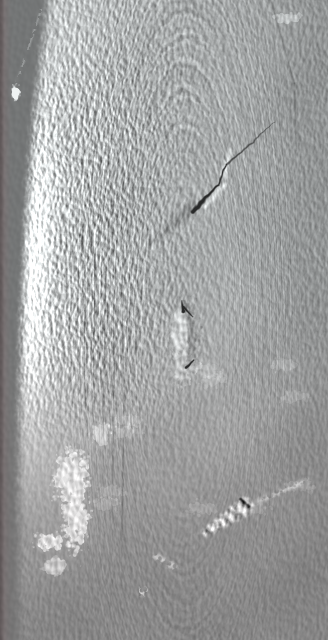
Reproduce this texture procedurally as a WebGL 2 fragment shader.

```glsl
#version 300 es
precision highp float;
// Weathered grey wood: long growth rings, a diagonal crack, a knot and pale chips.
uniform vec2 u_resolution;
out vec4 outColor;

vec2 hash2(vec2 c) {
  vec3 h = fract(c.xyx * vec3(0.1031, 0.103, 0.0973));
  h += dot(h, h.yzx + 33.33);
  return fract((h.xx + h.yz) * h.zy);
}

// Distance to the nearest scattered cell point.
float cellular(vec2 p) {
  vec2 cell = floor(p), f = fract(p);
  float nearest = 2.0;
  for (int k = 0; k < 9; k++) {
    vec2 o = vec2(k % 3, k / 3) - 1.0;
    nearest = min(nearest, length(o + hash2(cell + o) - f));
  }
  return nearest;
}

// Side-lit relief of a cellular surface.
float relief(vec2 p, vec2 shift) {
  return cellular(p) - cellular(p + shift);
}

float waves(vec2 p) {
  return (sin(p.x + 1.7 * sin(p.y)) + sin(p.y * 1.3 - p.x * 0.7) + 0.5 * sin(p.x * 2.3 + p.y * 2.1)) / 2.5;
}

// Line from a to b whose half width runs from w.x to w.y.
float stroke(vec2 p, vec2 a, vec2 b, vec2 w, float soft) {
  vec2 ab = b - a;
  float t = clamp(dot(p - a, ab) / dot(ab, ab), 0.0, 1.0);
  return 1.0 - smoothstep(-soft, soft, length(p - a - ab * t) - mix(w.x, w.y, t));
}

// Ellipse with a ragged border.
float blob(vec2 p, vec2 center, vec2 radius, float ragged) {
  return 1.0 - smoothstep(0.75, 1.15, length((p - center) / radius) + ragged);
}

float bell(float x, float center, float width) {
  float t = (x - center) / width;
  return exp(-t * t);
}

void main() {
  vec2 p = gl_FragCoord.xy / u_resolution.y;
  float px = 1.0 / u_resolution.y;
  float rough = 2.0 * (cellular(p * vec2(75, 60)) + cellular(p * 140.0) - 0.9);
  float flake = relief(p * vec2(120, 80), vec2(0.45, 0.3));
  float ragged = 0.3 * rough + 0.3 * flake;
  float upper = smoothstep(0.15, 0.65, p.y);

  // Broad light: bright left shoulder, dimmer right side and foot
  float edge = 0.029 + 0.046 * p.y * p.y * p.y;
  float tone = mix(0.53, 0.67, smoothstep(0.0, 0.5, p.y));
  tone -= 0.09 * smoothstep(0.34, 0.5, p.x) * smoothstep(-0.1, 0.5, p.y);
  tone += 0.1 * bell(p.x, edge + 0.03, 0.09) * smoothstep(0.0, 0.35, p.y);
  tone += 0.3 * bell(p.x, edge + 0.012, 0.028) * bell(p.y, 0.59, 0.2);
  tone += 0.015 * waves(p * vec2(34, 25));

  // Growth rings
  float r = length((p - vec2(0.289, 0.479)) / vec2(0.24, 1));
  r += 0.004 * waves(p * vec2(45, 28)) + 0.003 * rough;
  float rings = sin(r * 430.0) + 0.7 * sin(r * 293.0 + 1.0);
  rings *= smoothstep(0.12, 0.42, r) * (1.0 - smoothstep(0.62, 0.85, r));
  tone += rings * mix(0.018, 0.05, upper) * mix(1.0, 0.7, smoothstep(0.25, 0.45, p.x));
  tone -= 0.07 * (bell(r, 0.412, 0.005) + bell(r, 0.515, 0.005)) * (0.3 + 0.7 * upper);

  // Short upright fibres, strongest on the lit side
  vec2 g = p + 0.002 * waves(p * vec2(31, 47));
  float fibre = relief(g * vec2(150, 72), vec2(0.5, 0.1));
  fibre += 0.6 * relief(g * vec2(205, 120) + 9.0, vec2(0.5, 0.15));
  float lit = (1.0 - smoothstep(0.1, 0.37, p.x)) * smoothstep(0.25, 0.5, p.y);
  lit *= 1.0 - 0.6 * smoothstep(0.78, 1.0, p.y);
  tone += fibre * (0.06 + 0.07 * upper + 0.34 * lit) + 0.05 * flake;

  // Upright scratches
  for (float k = 0.0; k < 5.0; k++) {
    float x = 0.134 + 0.0145 * k + 0.002 * sin(p.y * 9.0 + k);
    tone -= 0.11 * bell(p.y, 0.55 - 0.07 * k, 0.15) * bell(p.x, x, 0.0016);
  }
  tone -= 0.1 * stroke(p, vec2(0.423, 1), vec2(0.46, 0.87), vec2(0.001), 0.002);
  tone -= 0.1 * stroke(p, vec2(0.46, 0.87), vec2(0.463, 0.765), vec2(0.001), 0.002);

  // Side wall with a scuffed seam
  float wall = 0.46 + 0.03 * flake - 0.1 * (1.0 - smoothstep(0.0, 0.008, p.x));
  tone = mix(wall, tone, smoothstep(-0.012, 0.012, p.x - edge + 0.002 * rough));
  tone += 0.2 * stroke(p, vec2(0.066, 0.99), vec2(0.026, 0.87), vec2(0.001), 0.003) * step(0.0, rough);
  tone = mix(tone, 0.95, blob(p, vec2(0.024, 0.856), vec2(0.007, 0.012), ragged));

  // Worn patches and scattered scuffs
  float worn = blob(p, vec2(0.111, 0.253), vec2(0.026, 0.043), ragged);
  worn = max(worn, blob(p, vec2(0.118, 0.195), vec2(0.019, 0.055), ragged));
  worn = max(worn, blob(p, vec2(0.078, 0.154), vec2(0.023, 0.013), ragged));
  worn = max(worn, 0.7 * blob(p, vec2(0.087, 0.115), vec2(0.018, 0.014), ragged));
  tone = mix(tone, 0.92 + 0.3 * flake, 0.85 * worn);
  for (float k = 0.0; k < 12.0; k++) {
    vec2 c = vec2(0.08, 0.18) + vec2(0.4, 0.26) * hash2(vec2(k, 7));
    tone += 0.07 * blob(p, c, vec2(0.02, 0.01), 1.5 * ragged);
  }
  tone += 0.15 * blob(p, vec2(0.157, 0.322), vec2(0.015, 0.018), ragged);
  tone += 0.15 * blob(p, vec2(0.45, 0.972), vec2(0.02, 0.008), ragged);

  // Diagonal chips
  float chip = stroke(p, vec2(0.322, 0.169), vec2(0.382, 0.208), vec2(0.006, 0.014), 0.005);
  tone = mix(tone, 0.74 + 0.12 * rough + 0.5 * flake, chip);
  tone -= 0.45 * stroke(p, vec2(0.376, 0.22), vec2(0.389, 0.209), vec2(0.002), 0.002);
  float trail = stroke(p, vec2(0.404, 0.217), vec2(0.48, 0.249), vec2(0.003), 0.006);
  trail += stroke(p, vec2(0.244, 0.13), vec2(0.272, 0.114), vec2(0.005), 0.004);
  trail += blob(p, vec2(0.224, 0.076), vec2(0.008, 0.01), ragged);
  tone += 0.24 * trail * smoothstep(-0.5, 0.5, rough);

  // Crack with a pale splintered lip
  vec2 q = p + 0.0012 * waves(p * 170.0) * vec2(1, -1);
  tone += 0.22 * stroke(q, vec2(0.32, 0.678), vec2(0.352, 0.712), vec2(0.003), 0.004);
  tone += 0.22 * stroke(q, vec2(0.349, 0.727), vec2(0.36, 0.765), vec2(0.005, 0.002), 0.004);
  tone -= 0.12 * stroke(q, vec2(0.234, 0.616), vec2(0.298, 0.675), vec2(0.002, 0.01), 0.005);
  float gap = stroke(q, vec2(0.301, 0.669), vec2(0.341, 0.711), vec2(0.0028, 0.0015), px);
  gap = max(gap, stroke(q, vec2(0.341, 0.711), vec2(0.354, 0.743), vec2(0.0012), px));
  gap = max(gap, 0.7 * stroke(q, vec2(0.354, 0.743), vec2(0.43, 0.809), vec2(0.002, 0.0002), px));

  // Knot: pale sliver, lower lobe, dark notches
  tone -= 0.1 * blob(p, vec2(0.288, 0.466), vec2(0.021, 0.06), ragged);
  tone = mix(tone, 0.8 + 0.3 * flake, blob(p, vec2(0.281, 0.477), vec2(0.014, 0.046), 0.1 * rough));
  tone = mix(tone, 0.73 + 0.3 * flake, blob(p, vec2(0.284, 0.423), vec2(0.017, 0.026), ragged));
  gap = max(gap, stroke(q, vec2(0.284, 0.53), vec2(0.286, 0.514), vec2(0.0005, 0.003), px));
  gap = max(gap, stroke(q, vec2(0.286, 0.521), vec2(0.301, 0.505), vec2(0.002, 0.0006), px));
  gap = max(gap, stroke(q, vec2(0.291, 0.426), vec2(0.302, 0.438), vec2(0.0025, 0.001), px));
  tone = mix(tone, 0.16, gap);

  // Cool above, warm at the left rim
  vec3 tint = mix(vec3(1, 0.995, 0.995), vec3(0.985, 1.003, 1.005), upper);
  tint = mix(vec3(1.04, 0.96, 0.97), tint, smoothstep(0.0, 0.02, p.x));
  outColor = vec4(clamp(tone * tint, 0.0, 1.0), 1);
}
```
